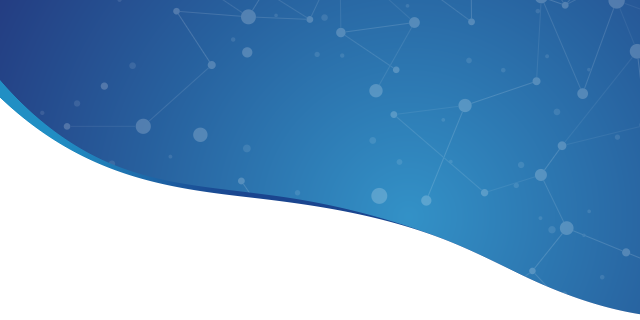
Reproduce this background procedurally as a Shadertoy shader.

```glsl
// A blue radial glow above a white wave, with a thin ribbon along the crest
// and a pale network of linked dots. The wave is a chain of Hermite curves;
// the dots are jittered grid points joined to some of their neighbours.

#define GLOW_CENTRE vec2(1.276, 0.323)
#define GLOW_MID 0.807
#define GLOW_END 1.445
#define NODE_CELL 0.172
#define SPECK_CELL 0.15
#define NODE_ALPHA 0.20
#define SPECK_ALPHA 0.10
#define LINK_ALPHA 0.19
#define LINK_WIDTH 0.0026
#define LINK_CHANCE 0.42

const vec3 GLOW_BLUE = vec3(0.20, 0.57, 0.78);
const vec3 MID_BLUE = vec3(0.155, 0.385, 0.625);
const vec3 DEEP_BLUE = vec3(0.14, 0.24, 0.51);
const vec3 RIBBON_LIGHT = vec3(0.13, 0.56, 0.77);
const vec3 RIBBON_DARK = vec3(0.10, 0.27, 0.56);

float hash(vec2 p) {
    vec3 q = fract(p.xyx * vec3(0.1031, 0.1030, 0.0973));
    q += dot(q, q.yzx + 33.33);
    return fract((q.x + q.y) * q.z);
}

// Coverage of a shape from its signed distance, one pixel soft.
float cover(float dist, float px) {
    return clamp(0.5 - dist / px, 0.0, 1.0);
}

// Cubic through two knots, each holding x, height and slope.
float hermite(vec3 a, vec3 b, float x) {
    float span = b.x - a.x;
    float t = clamp((x - a.x) / span, 0.0, 1.0);
    float s = 1.0 - t;
    return s * s * ((1.0 + 2.0 * t) * a.y + t * span * a.z)
         + t * t * ((1.0 + 2.0 * s) * b.y - s * span * b.z);
}

float waveHeight(float x) {
    vec3 left = vec3(0.0, 0.695, -0.95);
    vec3 shelf = vec3(0.781, 0.383, -0.115);
    vec3 bend = vec3(1.38, 0.255, -0.38);
    vec3 steep = vec3(1.615, 0.148, -0.49);
    vec3 right = vec3(2.0, 0.018, -0.16);
    if (x < shelf.x) return hermite(left, shelf, x);
    if (x < bend.x) return hermite(shelf, bend, x);
    if (x < steep.x) return hermite(bend, steep, x);
    return hermite(steep, right, x);
}

float ribbonThickness(float x) {
    float crest = smoothstep(0.26, 0.78, x) * (1.0 - smoothstep(0.86, 1.38, x));
    return 0.055 * exp(-x / 0.26) + 0.0125 * crest;
}

vec3 background(vec2 p) {
    float d = distance(p, GLOW_CENTRE);
    vec3 inner = mix(GLOW_BLUE, MID_BLUE, min(d / GLOW_MID, 1.0));
    return mix(inner, DEEP_BLUE, clamp((d - GLOW_MID) / (GLOW_END - GLOW_MID), 0.0, 1.0));
}

vec2 gridPoint(vec2 cell, float size) {
    vec2 jitter = vec2(hash(cell + 17.3), hash(cell + 61.7));
    return (cell + 0.1 + 0.8 * jitter) * size;
}

// Dots crowd the top and the right side.
bool present(vec2 cell, vec2 pos) {
    float density = 0.2 + 0.5 * smoothstep(0.45, 0.9, pos.y) + 0.4 * smoothstep(1.0, 1.5, pos.x);
    return hash(cell + 103.9) < density;
}

float segmentDistance(vec2 p, vec2 a, vec2 b) {
    vec2 ab = b - a;
    return distance(p, a + ab * clamp(dot(p - a, ab) / dot(ab, ab), 0.0, 1.0));
}

// Strength of the white overlay: links, nodes and small specks.
float network(vec2 p, float px) {
    float light = 0.0;
    float width = max(LINK_WIDTH, px);
    for (int k = 0; k < 9; k++) {
        vec2 offset = vec2(k % 3 - 1, k / 3 - 1);

        vec2 speckCell = floor(p / SPECK_CELL) + offset + 200.0;
        vec2 speck = gridPoint(speckCell, SPECK_CELL) - 200.0 * SPECK_CELL;
        float speckSize = mix(0.005, 0.012, hash(speckCell + 5.1));
        if (hash(speckCell + 31.0) < 0.45)
            light = max(light, SPECK_ALPHA * cover(distance(p, speck) - speckSize, px));

        vec2 cell = floor(p / NODE_CELL) + offset;
        vec2 node = gridPoint(cell, NODE_CELL);
        if (!present(cell, node)) continue;
        float size = mix(0.010, 0.026, pow(hash(cell + 7.7), 1.8));
        light = max(light, NODE_ALPHA * cover(distance(p, node) - size, px));

        // Each link reaches forward: three cells to the right, or one up.
        for (int j = 0; j < 4; j++) {
            vec2 nextCell = cell + (j < 3 ? vec2(1.0, j - 1) : vec2(0.0, 1.0));
            vec2 next = gridPoint(nextCell, NODE_CELL);
            float pick = hash(cell * 1.7 + float(j) * 13.1 + 47.0);
            if (pick > LINK_CHANCE || !present(nextCell, next)) continue;
            float strength = LINK_ALPHA * mix(1.0, 0.35, pick / LINK_CHANCE) * LINK_WIDTH / width;
            light = max(light, strength * cover(segmentDistance(p, node, next) - 0.5 * width, px));
        }
    }
    return light;
}

void mainImage(out vec4 fragColor, in vec2 fragCoord) {
    vec2 p = fragCoord / iResolution.xy * vec2(2.0, 1.0);
    float px = 1.0 / iResolution.y;
    float wave = waveHeight(p.x);
    vec3 color = mix(background(p), vec3(1.0), network(p, px));
    vec3 ribbon = mix(RIBBON_LIGHT, RIBBON_DARK, smoothstep(0.1, 0.8, p.x));
    color = mix(color, ribbon, cover(p.y - wave - ribbonThickness(p.x), px));
    color = mix(color, vec3(1.0), cover(p.y - wave, px));
    fragColor = vec4(color, 1.0);
}
```
